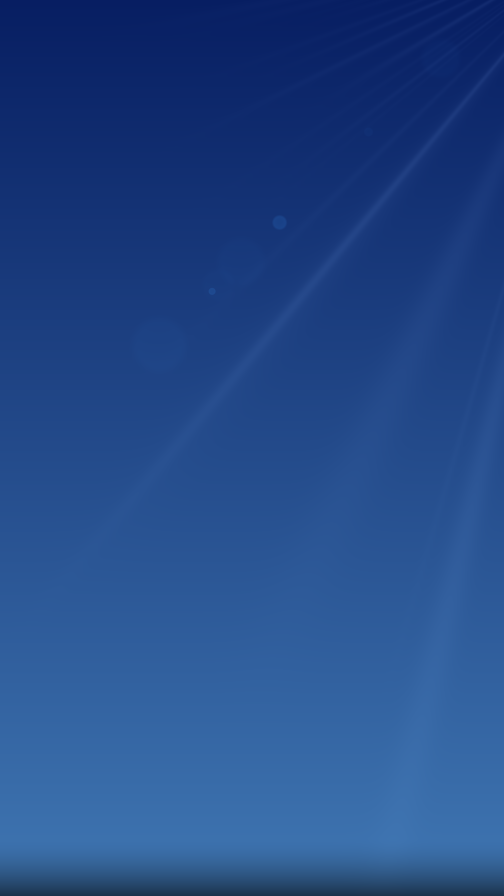
This background is drawn by a Shadertoy shader. Its source:

```glsl
#define SUN vec2(0.678, 1.077)
#define SKY_TOP vec3(0.027, 0.117, 0.383)
#define SKY_RISE vec3(0.222, 0.348, 0.318)
#define RAY_TINT vec3(0.85, 0.95, 1.0)
#define GHOST_TINT vec3(0.25, 0.75, 1.0)
#define FLARE_START vec2(0.492, 0.935)
#define FLARE_END vec2(0.178, 0.615)
#define FAN_COUNT 15
#define FAN_START 0.86
#define FAN_SPREAD 0.52
#define SHADE_HEIGHT 0.065
#define SHADE_DEPTH 0.58

float hash(float n) {
    n = fract(n * 0.1031);
    n *= n + 33.33;
    return fract(n * (n + n));
}

// Soft beam; polar holds the angle from straight down and the distance.
float beam(vec2 polar, float angle, float width, float reach) {
    float d = (polar.x - angle) / width;
    return exp(-d * d) * (1.0 - smoothstep(reach * 0.35, reach, polar.y));
}

// Faint disc with a slightly brighter rim.
float ghost(vec2 p, vec2 center, float radius) {
    float d = length(p - center) / radius;
    float disc = 1.0 - smoothstep(0.75, 1.15, d);
    return disc * (0.75 + 0.25 * d * d);
}

float sunRays(vec2 p) {
    vec2 toPoint = SUN - p;
    vec2 polar = vec2(atan(toPoint.x, toPoint.y), length(toPoint));

    // Long beams
    float light = 0.045 * beam(polar, 0.697, 0.011, 1.05);
    light += 0.022 * beam(polar, 0.690, 0.035, 1.0);
    light += 0.032 * beam(polar, 0.438, 0.042, 1.0);
    light += 0.035 * beam(polar, 0.232, 0.022, 1.4);
    light += 0.018 * beam(polar, 0.283, 0.006, 0.95);
    light += 0.018 * beam(polar, 0.800, 0.010, 0.75);

    // Fan of short, thin beams
    for (int i = 0; i < FAN_COUNT; i++) {
        float n = float(i);
        float angle = FAN_START + FAN_SPREAD * (n + hash(n + 1.0)) / float(FAN_COUNT);
        float width = mix(0.005, 0.014, hash(n + 21.0));
        float reach = mix(0.32, 0.62, hash(n + 47.0));
        light += mix(0.010, 0.034, hash(n + 73.0)) * beam(polar, angle, width, reach);
    }
    return light;
}

float lensGhosts(vec2 p) {
    // Place along the flare axis, radius, strength
    const vec3 ghosts[7] = vec3[7](
        vec3(0.00, 0.022, 0.018), vec3(0.257, 0.005, 0.025),
        vec3(0.573, 0.008, 0.090), vec3(0.71, 0.027, 0.014),
        vec3(0.79, 0.018, 0.010), vec3(0.813, 0.004, 0.080),
        vec3(1.00, 0.031, 0.018));
    float light = 0.0;
    for (int i = 0; i < 7; i++) {
        vec2 center = mix(FLARE_START, FLARE_END, ghosts[i].x);
        light += ghosts[i].z * ghost(p, center, ghosts[i].y);
    }
    return light;
}

void mainImage(out vec4 fragColor, in vec2 fragCoord) {
    vec2 p = fragCoord / iResolution.y;

    // Sky and light
    vec3 color = SKY_TOP + SKY_RISE * (1.0 - p.y);
    color += RAY_TINT * sunRays(p);
    color += GHOST_TINT * lensGhosts(p);

    // Dark lower edge
    float shade = clamp(1.0 - p.y / SHADE_HEIGHT, 0.0, 1.0);
    color *= 1.0 - SHADE_DEPTH * pow(shade, 1.7);

    fragColor = vec4(color, 1.0);
}
```
